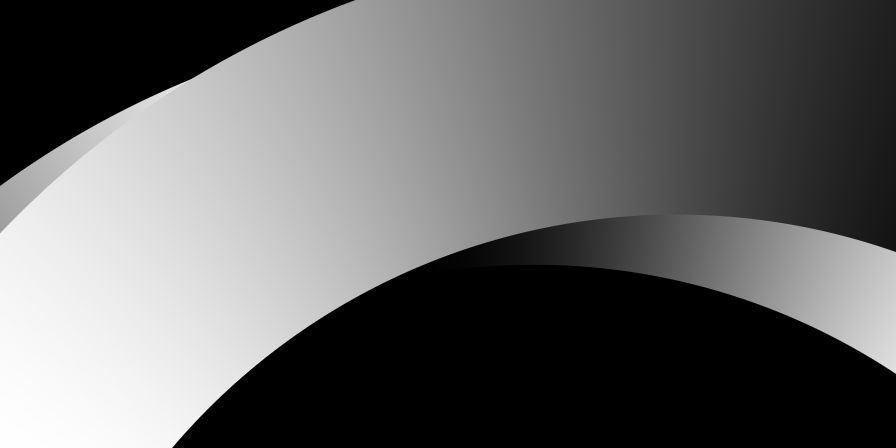
A Shadertoy shader for this background:

```glsl
// Two overlapping grey rings with angular gradients on black.

// Coverage of a ring (radii: inner, outer), softened over one pixel.
float ringMask(vec2 offset, vec2 radii, float pixel) {
    float middle = 0.5 * (radii.x + radii.y);
    float halfWidth = 0.5 * (radii.y - radii.x);
    float dist = abs(length(offset) - middle) - halfWidth;
    return clamp(0.5 - dist / pixel, 0.0, 1.0);
}

// Clockwise angle from straight up, in degrees; offset.y is positive.
float angleFromUp(vec2 offset) {
    return degrees(atan(offset.x / offset.y));
}

// White on the left, fading to black on the right.
float frontShade(float angle) {
    return 1.0 - smoothstep(-60.0, 35.0, angle);
}

// Brightens along both arms; the seam lies under the front ring.
float backShade(float angle) {
    float leftArm = smoothstep(-79.0, -8.0, angle);
    float rightArm = smoothstep(-11.0, 46.0, angle);
    return mix(leftArm, rightArm, step(-18.0, angle));
}

void mainImage(out vec4 fragColor, in vec2 fragCoord) {
    // Canvas height is one unit; both ring centers lie below it.
    float pixel = 1.0 / iResolution.y;
    vec2 p = fragCoord * pixel;
    vec2 fromFront = p - vec2(1.510, -0.956);
    vec2 fromBack = p - vec2(1.193, -1.049);

    // Back ring over black.
    float backMask = ringMask(fromBack, vec2(1.458, 2.023), pixel);
    float grey = backMask * backShade(angleFromUp(fromBack));

    // Front ring on top.
    float frontMask = ringMask(fromFront, vec2(1.477, 2.083), pixel);
    grey = mix(grey, frontShade(angleFromUp(fromFront)), frontMask);

    fragColor = vec4(vec3(grey), 1.0);
}
```
